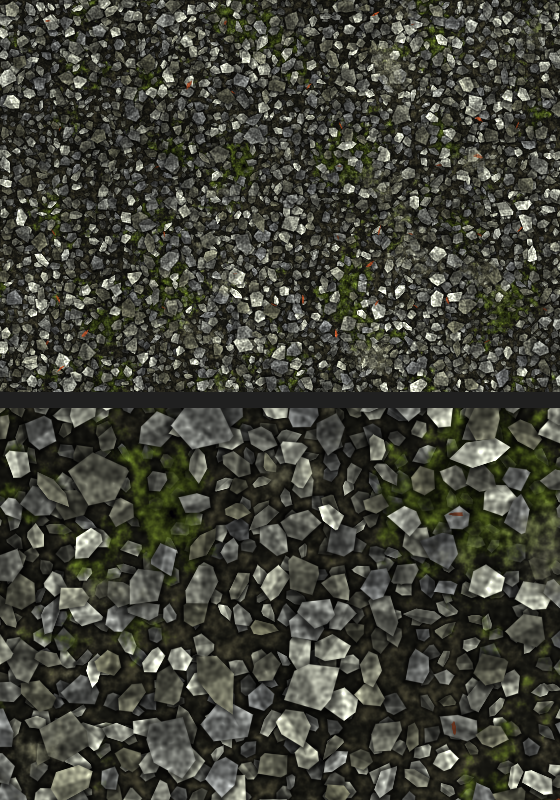
Top: the whole. Bottom: its middle third, enlarged.
Give the GLSL for this texture, as a Shadertoy shader.

```glsl
const float TAU = 6.28319;

// Palette
const vec3 SOIL_DARK = vec3(0.075, 0.075, 0.058);
const vec3 SOIL_LIGHT = vec3(0.22, 0.21, 0.155);
const vec3 STONE_WARM = vec3(0.42, 0.42, 0.34);
const vec3 STONE_COOL = vec3(0.48, 0.49, 0.49);
const vec3 STONE_PALE = vec3(0.66, 0.67, 0.61);
const vec3 MOSS = vec3(0.25, 0.31, 0.08);
const vec3 RUST = vec3(0.62, 0.27, 0.13);

// Cells per canvas height
const float CHIP_CELLS = 52.0;
const float STONE_CELLS = 32.0;
const float COBBLE_CELLS = 22.0;
const float RUST_CELLS = 11.0;
const float GRAIN_CELLS = 190.0;

// Strengths
const float STONE_RADIUS = 0.45;
const float SHADOW = 0.55;
const float GRAIN = 0.75;
const float WORN = 0.5;

vec4 hash4(vec2 p) {
    vec4 q = fract(p.xyxy * vec4(0.1031, 0.1030, 0.0973, 0.1099));
    q += dot(q, q.wzxy + 33.33);
    return fract((q.xxyz + q.yzzw) * q.zywx);
}

float cornerSlope(vec2 cell, vec2 corner, vec2 f) {
    return dot(hash4(cell + corner).xy * 2.0 - 1.0, f - corner);
}

float gradientNoise(vec2 p) {
    vec2 i = floor(p), f = fract(p);
    vec2 u = f * f * f * (f * (f * 6.0 - 15.0) + 10.0);
    float low = mix(cornerSlope(i, vec2(0, 0), f), cornerSlope(i, vec2(1, 0), f), u.x);
    float high = mix(cornerSlope(i, vec2(0, 1), f), cornerSlope(i, vec2(1, 1), f), u.x);
    return mix(low, high, u.y);
}

float fbm(vec2 p) {
    float sum = 0.0, gain = 1.0;
    for (int k = 0; k < 4; k++) {
        sum += gain * gradientNoise(p);
        p = mat2(1.6, 1.2, -1.2, 1.6) * p + 17.3;
        gain *= 0.55;
    }
    return sum;
}

vec2 rotate(vec2 p, float angle) {
    float c = cos(angle), s = sin(angle);
    return vec2(c * p.x - s * p.y, s * p.x + c * p.y);
}

// Irregular convex polygon: the intersection of six jittered half planes
float polygonDistance(vec2 p, vec2 seed, float radius) {
    float d = -radius;
    for (int k = 0; k < 6; k++) {
        vec4 h = hash4(seed + float(k) * 7.7);
        float angle = (float(k) + 0.8 * h.x) * TAU / 6.0;
        d = max(d, dot(p, vec2(cos(angle), sin(angle))) - radius * mix(0.65, 1.05, h.y));
    }
    return d;
}

// One layer of faceted stones with dark contact shadows
void scatterStones(inout vec3 color, vec2 uv, float cells, float presence, float brightness) {
    vec2 p = uv * cells;
    float blur = 0.8 * cells / iResolution.y;
    for (int j = -1; j <= 1; j++)
    for (int i = -1; i <= 1; i++) {
        vec2 id = floor(p) + vec2(i, j);
        vec2 seed = id + cells * 3.0;
        vec4 place = hash4(seed);
        float density = presence + 0.45 * gradientNoise(id / cells * 4.0 + cells);
        if (place.z > density) continue;

        vec4 look = hash4(seed + 91.7);
        vec2 q = rotate(p - id - 0.5 - 0.7 * (place.xy - 0.5), TAU * place.w);
        q.y *= mix(1.0, 2.1, look.x * look.x);
        float d = polygonDistance(q, seed + 33.1, STONE_RADIUS * mix(0.75, 1.2, look.y));

        vec3 stone = mix(STONE_WARM, STONE_COOL, look.z);
        stone = mix(stone, STONE_PALE, smoothstep(0.45, 1.0, look.w));
        float ridge = dot(q, rotate(vec2(1.0, 0.0), TAU * look.y)) + 0.2 * (look.x - 0.5);
        float facet = mix(0.74, 1.12, smoothstep(-0.06, 0.06, ridge));
        float rim = 0.15 * smoothstep(-0.13, -0.03, d);
        stone *= brightness * mix(0.65, 1.15, look.w) * (facet + rim);

        color *= 1.0 - SHADOW * smoothstep(0.2, 0.0, d);
        color = mix(color, stone, smoothstep(blur, -blur, d));
    }
}

// Sparse slivers of rusty leaf and twig
void scatterRust(inout vec3 color, vec2 uv) {
    vec2 p = uv * RUST_CELLS;
    float blur = RUST_CELLS / iResolution.y;
    vec2 id = floor(p);
    vec4 h = hash4(id + 411.0);
    vec2 q = rotate(p - id - 0.3 - 0.4 * h.xy, TAU * h.z);
    q.y *= mix(2.0, 5.0, h.x);
    float d = polygonDistance(q, id + 57.0, mix(0.06, 0.15, h.y));
    float present = step(h.w, 0.2);
    color = mix(color, RUST * mix(0.6, 1.2, h.y), 0.85 * present * smoothstep(blur, -blur, d));
}

void mainImage(out vec4 fragColor, in vec2 fragCoord) {
    vec2 uv = fragCoord / iResolution.y;
    float fine = gradientNoise(uv * GRAIN_CELLS);
    float crumbs = fbm(uv * 60.0);

    // Soil and small chips
    vec3 color = mix(SOIL_DARK, SOIL_LIGHT, smoothstep(-0.35, 0.6, crumbs + 0.4 * fbm(uv * 5.0)));
    scatterStones(color, uv, CHIP_CELLS, 0.8, 0.72);

    // Moss settles in the gaps below the larger stones
    float mossMask = smoothstep(0.1, 0.4, fbm(uv * 6.0 + 41.0) + 0.35 * crumbs);
    color = mix(color, MOSS * (0.75 + 1.3 * crumbs), 0.75 * mossMask);

    scatterStones(color, uv, STONE_CELLS, 0.85, 1.0);
    scatterStones(color, uv, COBBLE_CELLS, 0.3, 1.05);
    scatterRust(color, uv);

    // Worn patches of exposed pale aggregate
    float wornMask = smoothstep(0.22, 0.55, fbm(uv * 4.5 + 83.0) + 0.2 * crumbs);
    color = mix(color, STONE_WARM * (1.05 + 0.6 * crumbs), WORN * wornMask);

    // Broad tone drift and mineral grain
    color *= 1.0 + 0.4 * gradientNoise(uv * 2.3 + 9.0);
    color *= 1.0 + GRAIN * (fine + 0.6 * gradientNoise(uv * GRAIN_CELLS * 0.47 + 5.0));
    color += 0.12 * smoothstep(0.3, 0.6, fine) * color.g;
    fragColor = vec4(clamp(color, 0.0, 1.0), 1.0);
}
```
